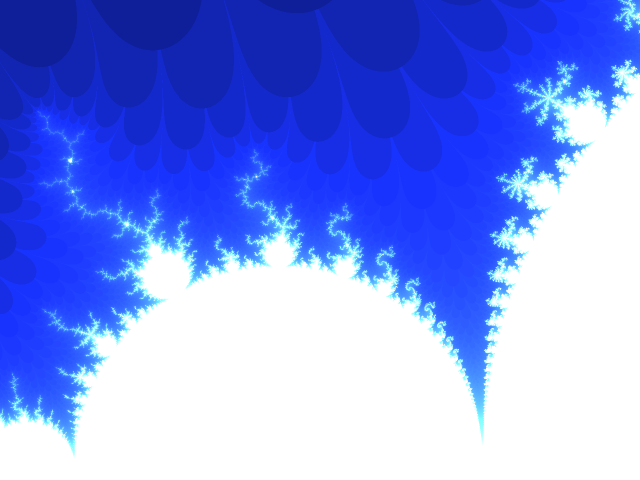
This background is drawn by a Shadertoy shader. Its source:

```glsl
const vec2 VIEW_CENTER = vec2(-0.95, 0.2837);
const float VIEW_HEIGHT = 0.588;
const int MAX_STEPS = 100;
const float ESCAPE_HEIGHT = 13.0;
const vec3 COLOR_GAIN = vec3(1.0, 2.0, 10.0);
const int SAMPLES_PER_AXIS = 2;

// Fraction of the step budget used before the orbit leaves a horizontal strip.
// Testing only the imaginary part draws fine hairs along the outer rays.
float escapeTime(vec2 c) {
    vec2 z = vec2(0.0);
    int steps = 0;
    for (int i = 0; i < MAX_STEPS; i++) {
        z = vec2(z.x * z.x - z.y * z.y, 2.0 * z.x * z.y) + c;
        steps++;
        if (!(abs(z.y) < ESCAPE_HEIGHT)) break;
    }
    return float(steps) / float(MAX_STEPS);
}

// Deep blue through cyan to white: each channel saturates at its own rate.
vec3 palette(float t) {
    return min(COLOR_GAIN * t, 1.0);
}

void mainImage(out vec4 fragColor, in vec2 fragCoord) {
    vec3 sum = vec3(0.0);

    // Average a small grid of samples to smooth the edges
    for (int j = 0; j < SAMPLES_PER_AXIS; j++) {
        for (int i = 0; i < SAMPLES_PER_AXIS; i++) {
            vec2 offset = (vec2(i, j) + 0.5) / float(SAMPLES_PER_AXIS) - 0.5;
            vec2 p = (fragCoord + offset - 0.5 * iResolution.xy) / iResolution.y;
            sum += palette(escapeTime(VIEW_CENTER + p * VIEW_HEIGHT));
        }
    }

    fragColor = vec4(sum / float(SAMPLES_PER_AXIS * SAMPLES_PER_AXIS), 1.0);
}
```
